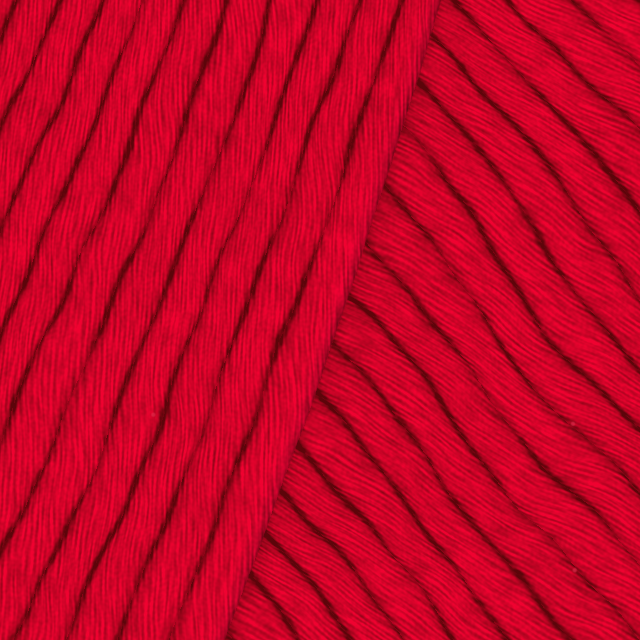
A WebGL 1 fragment shader for this texture:

```glsl
precision highp float;
// Red cotton yarn ball: a steep layer of strands overlaps a second, slanting layer.
// Each layer is a repeat of rounded strands with dark gaps, and oblique twisted
// fibres come from gradient noise and sine stripes in the strand's own frame.
uniform vec2 u_resolution;

vec2 hash2(vec2 p) {
  vec3 q = fract(vec3(p.xyx) * vec3(0.1031, 0.1030, 0.0973));
  q += dot(q, q.yzx + 33.33);
  return fract((q.xx + q.yz) * q.zy);
}

float gradientDot(vec2 cell, vec2 offset) {
  float angle = 6.2832 * hash2(cell + 57.0).x;
  return dot(vec2(cos(angle), sin(angle)), offset);
}

// Gradient noise, roughly -0.6 to 0.6
float noise(vec2 p) {
  vec2 i = floor(p), f = p - i;
  vec2 w = f * f * f * (f * (f * 6.0 - 15.0) + 10.0);
  vec2 x = vec2(1.0, 0.0);
  return mix(
    mix(gradientDot(i, f), gradientDot(i + x.xy, f - x.xy), w.x),
    mix(gradientDot(i + x.yx, f - x.yx), gradientDot(i + x.xx, f - x.xx), w.x),
    w.y);
}

// Brightness of a layer; along is in canvas units, across counts strands
float strands(float along, float across, float seed) {
  float id = floor(across);
  float f = across - id - 0.5;
  float rim = 0.5 - abs(f);

  // Thin gaps deepen and fade along the seam between two neighbours
  float seam = floor(across + 0.5);
  float open = smoothstep(-0.5, 0.25, noise(vec2(along * 6.0 + seed, seam * 7.37 + seed)));
  open *= step(0.5, abs(seam));
  float ragged = 0.03 * noise(vec2(along * 60.0, seam * 3.1 + seed));
  float gap = 1.0 - smoothstep(0.015, 0.06 + 0.055 * open, rim + ragged);

  // Fibres twist obliquely around the strand
  float twist = f * 0.07 - along * 0.35 + 0.003 * noise(vec2(along * 9.0, id * 5.3 + seed));
  float wobble = noise(vec2(twist * 60.0 + id * 3.7, along * 14.0 + seed));
  float stripe = sin(6.2832 * (twist / 0.0088 + 0.6 * wobble + id * 0.37));
  float strength = 0.13 + 0.14 * noise(vec2(twist * 70.0 + id * 1.9, along * 20.0 + seed));
  float fine = noise(vec2(twist * 215.0 + id * 11.3, along * 28.0 + seed));
  float fuzz = noise(vec2(along * 170.0, across * 13.0 + seed));

  float light = 0.84 - 0.27 * smoothstep(0.28, 0.0, rim) - 0.08 * f;
  light += strength * stripe + 0.42 * fine + 0.19 * fuzz;
  light += 0.08 * noise(vec2(along * 6.0, id * 2.71 + seed));
  return light - gap * (0.14 + 0.46 * open);
}

void main() {
  vec2 p = gl_FragCoord.xy / u_resolution;

  // Slightly bowed border between the two layers; positive on the left
  float border = 0.352 + 0.338 * p.y + 0.045 * p.y * (1.0 - p.y);
  border += 0.004 * noise(vec2(p.y * 7.0, 3.3));
  float inside = border - p.x;

  // Upper layer: strands fan out away from the border
  float fan = inside * (1.0 + 0.22 * (p.y - 0.5)) / 0.074;
  float bend = 0.34 * noise(p * 3.5 + 8.0) + 0.14 * noise(p * 9.0);
  fan += bend * smoothstep(0.0, 0.12, inside);
  float upper = strands(dot(p, vec2(0.40, 0.917)), fan, 4.6);
  upper -= 0.10 * smoothstep(0.016, 0.0, inside);

  // Lower layer: strands run down to the right beneath the border
  vec2 run = vec2(0.629, -0.777);
  vec2 side = vec2(0.777, 0.629);
  float row = dot(p, side) / 0.070;
  row += 0.55 * noise(p * 3.2 + 21.0) + 0.15 * noise(p * 9.0 + 5.0);
  float lower = strands(dot(p, run), row, 19.4);
  float outside = max(-inside, 0.0);
  lower -= 0.28 * exp(-outside / 0.012) + 0.06 * exp(-outside / 0.07);

  float cover = smoothstep(-0.002, 0.002, inside);
  float light = clamp(mix(lower, upper, cover), -0.08, 1.08);
  vec3 shadowRed = vec3(0.40, 0.02, 0.05);
  vec3 litRed = vec3(0.90, 0.01, 0.178);
  vec3 color = mix(shadowRed, litRed, light);

  // The covering rim turns a little pinker
  color.b += 0.025 * cover * smoothstep(0.035, 0.0, inside);

  // Sparse pale lint specks
  vec2 cell = floor(p * 7.0);
  vec2 spot = 0.2 + 0.6 * hash2(cell + 3.0);
  float speck = smoothstep(0.035, 0.01, length(fract(p * 7.0) - spot));
  speck *= step(0.94, hash2(cell + 31.0).y);
  color = mix(color, vec3(0.90, 0.22, 0.34), 0.5 * speck);

  gl_FragColor = vec4(color, 1.0);
}
```
